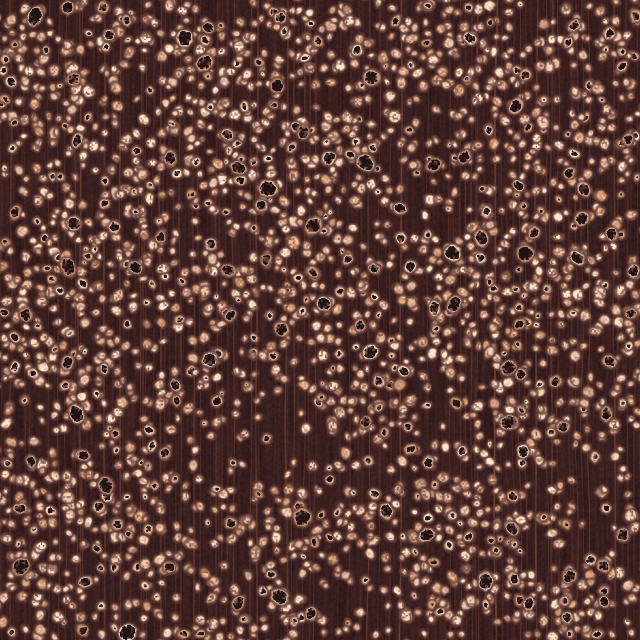
A three.js fragment shader for this texture:

```glsl
varying vec2 vUv;

const vec3 WOOD_DARK = vec3(0.170, 0.080, 0.085);
const vec3 WOOD_LIGHT = vec3(0.290, 0.165, 0.155);
const vec3 RAY = vec3(0.50, 0.31, 0.26);
const vec3 HALO = vec3(0.40, 0.25, 0.215);
const vec3 EDGE = vec3(0.52, 0.36, 0.32);
const vec3 TAN = vec3(0.86, 0.62, 0.45);
const vec3 PEACH = vec3(0.91, 0.74, 0.63);
const vec3 CREAM = vec3(1.00, 0.91, 0.80);
const vec3 CAVITY = vec3(0.130, 0.070, 0.075);

float hash(vec2 p) {
  vec3 q = fract(p.xyx * vec3(0.1031, 0.1030, 0.0973));
  q += dot(q, q.yzx + 33.33);
  return fract((q.x + q.y) * q.z);
}

vec4 hash4(vec2 p) {
  return vec4(hash(p), hash(p + 37.1), hash(p + 71.7), hash(p + 113.3));
}

float noise(vec2 p) {
  vec2 i = floor(p);
  vec2 f = fract(p);
  f = f * f * (3.0 - 2.0 * f);
  float low = mix(hash(i), hash(i + vec2(1.0, 0.0)), f.x);
  float high = mix(hash(i + vec2(0.0, 1.0)), hash(i + 1.0), f.x);
  return mix(low, high, f.y);
}

// Thin, slightly wavering vertical lines of uneven strength
float rays(vec2 p, float count, float width, float seed) {
  float x = (p.x + 0.006 * noise(vec2(p.x * 9.0, p.y * 6.0) + seed)) * count;
  float id = floor(x);
  float centre = 0.25 + 0.5 * hash(vec2(id, seed));
  float strength = pow(hash(vec2(id, seed + 9.0)), 1.6);
  float fade = 0.5 + 0.5 * noise(vec2(id * 3.7, p.y * 22.0));
  float dist = abs(fract(x) - centre) / count;
  return strength * fade * (1.0 - smoothstep(0.2 * width, width, dist));
}

vec3 woodGround(vec2 p) {
  float fibre = noise(p * vec2(260.0, 14.0));
  float grit = noise(p * 330.0 + 5.0);
  vec3 colour = mix(WOOD_DARK, WOOD_LIGHT, 0.5 * fibre + 0.35 * grit);
  colour = mix(colour, RAY, 0.5 * rays(p, 110.0, 0.0017, 3.0));
  return mix(colour, RAY, 0.85 * rays(p, 34.0, 0.0022, 17.0));
}

vec3 grainBody(float tone) {
  vec3 warm = mix(TAN, PEACH, smoothstep(0.0, 0.5, tone));
  return mix(warm, CREAM, smoothstep(0.45, 0.95, tone));
}

// Scattered cells: sizes = least and greatest radius, rim = wall thickness,
// hollowShare = part of the cells with an open middle
vec3 scatter(vec3 colour, vec2 p, float cells, float seed, vec2 sizes,
             float share, float hollowShare, float rim) {
  float wobble = noise(p * 170.0 + seed) - 0.5;
  float speckle = noise(p * 340.0 + seed * 2.0);
  vec2 home = floor(p * cells);
  for (int j = -1; j <= 1; j++) {
    for (int i = -1; i <= 1; i++) {
      vec2 id = home + vec2(float(i), float(j));
      vec4 h = hash4(id + seed);
      vec4 look = hash4(id + seed + 211.0);
      float crowd = noise(id / cells * vec2(9.0, 17.0) + 4.0);
      if (h.z > share * (0.4 + 1.2 * crowd)) continue;

      // Rounded, slightly irregular outline
      float radius = mix(sizes.x, sizes.y, h.w * h.w);
      vec2 q = p - (id + 0.12 + 0.76 * h.xy) / cells;
      float turn = (look.x - 0.5) * 3.0;
      q = mat2(cos(turn), sin(turn), -sin(turn), cos(turn)) * q;
      q *= vec2(1.0 + 0.22 * look.y, 1.0 - 0.12 * look.y);
      float d = length(q) - radius - 0.0026 * wobble;

      // Soft halo, lit body and mottling
      colour = mix(colour, HALO, 0.75 * (1.0 - smoothstep(0.0002, 0.0046, d)));
      vec3 body = grainBody(look.z);
      body = mix(body, EDGE, smoothstep(0.4, 0.85, speckle) * look.w);
      body = mix(body, CREAM, 0.55 * (1.0 - smoothstep(0.1, 0.4, speckle)));
      body = mix(EDGE, body, 1.0 - smoothstep(-0.0036, -0.0002, d));

      // Dark cavity with pale crumbs along a ragged wall
      float wall = rim * (0.6 + 0.8 * speckle);
      float open = 1.0 - smoothstep(-0.0010, 0.0010, d + wall);
      float crumbs = smoothstep(0.5, 0.85, speckle);
      crumbs *= smoothstep(-4.0 * rim, -rim, d);
      vec3 cavity = mix(CAVITY, EDGE, crumbs);
      body = mix(body, cavity, open * step(look.w, hollowShare));

      colour = mix(colour, body, 1.0 - smoothstep(-0.0012, 0.0010, d));
    }
  }
  return colour;
}

void main() {
  vec3 colour = woodGround(vUv);
  // Small filled grains, middling rings, then large open vessels
  colour = scatter(colour, vUv, 42.0, 13.0, vec2(0.0052, 0.0094), 0.62, 0.10, 0.0044);
  colour = scatter(colour, vUv, 41.0, 59.0, vec2(0.0049, 0.0090), 0.58, 0.12, 0.0042);
  colour = scatter(colour, vUv, 23.0, 101.0, vec2(0.0068, 0.0105), 0.46, 0.65, 0.0042);
  colour = scatter(colour, vUv, 13.0, 149.0, vec2(0.0100, 0.0155), 0.60, 1.00, 0.0036);
  gl_FragColor = vec4(colour, 1.0);
}
```
